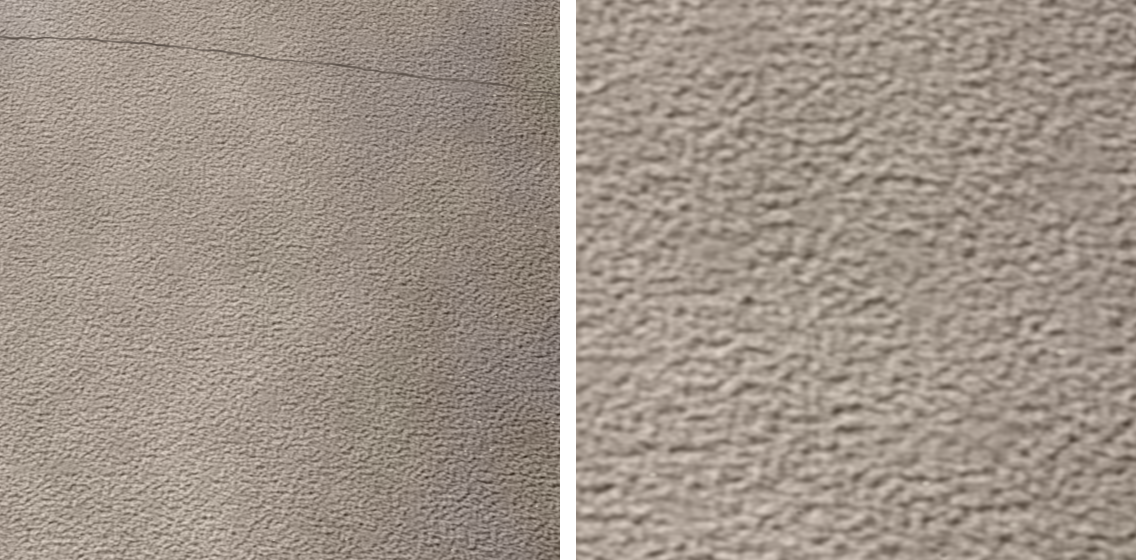
Left, the full canvas; right, a detail of the centre.
A three.js fragment shader for this texture:

```glsl
// Weathered asphalt seen at a slant: fine embossed grit, a thin crack, pale chips.
// Grit is gradient noise lit from above by a height difference; broad noise
// and a left-to-right falloff set the light and the warm or lilac tint.

varying vec2 vUv;

const vec2  GRIT_CELLS   = vec2(98.0, 146.0); // noise cells across and up, near edge
const float PERSPECTIVE  = 0.40;              // growth of density towards the top
const vec2  LIGHT_STEP   = vec2(-0.13, 0.32); // half step of the relief, in cells
const float RELIEF_GAIN  = 0.205;
const float FINE_GAIN    = 0.150;             // sharp crumbs on top of the relief
const float SHADOW_SKEW  = 0.36;              // deepens shadows, flattens lights
const float BASE_TONE    = 0.643;
const float RIGHT_SHADE  = 0.125;
const float BLOTCH_GAIN  = 0.045;
const vec3  WARM_OFFSET  = vec3(0.004, -0.045, -0.087);
const vec3  LILAC_OFFSET = vec3(-0.002, -0.042, -0.062);
const vec3  OLIVE_OFFSET = vec3(-0.002, -0.036, -0.090);
const vec3  CRACK_COLOR  = vec3(0.35, 0.31, 0.28);
const vec3  CHIP_COLOR   = vec3(0.84, 0.80, 0.75);
const vec3  PIT_COLOR    = vec3(0.35, 0.31, 0.27);
const float CRACK_WIDTH  = 0.0013;

float hash(vec2 p) {
  vec3 q = fract(vec3(p.xyx) * 0.1031);
  q += dot(q, q.yzx + 33.33);
  return fract((q.x + q.y) * q.z);
}

vec2 gradient(vec2 cell) {
  float angle = 6.28318 * hash(cell);
  return vec2(cos(angle), sin(angle));
}

float gradientNoise(vec2 p) {
  vec2 i = floor(p);
  vec2 f = p - i;
  vec2 u = f * f * f * (f * (f * 6.0 - 15.0) + 10.0);
  vec2 e = vec2(1.0, 0.0);
  float a = dot(gradient(i), f);
  float b = dot(gradient(i + e), f - e);
  float c = dot(gradient(i + e.yx), f - e.yx);
  float d = dot(gradient(i + e.xx), f - e.xx);
  return mix(mix(a, b, u.x), mix(c, d, u.x), u.y);
}

// Two sizes of grain
float gritHeight(vec2 p) {
  return gradientNoise(p) + 0.55 * gradientNoise(p * 0.55 + 71.3);
}

// Ground coordinates: cells shrink evenly with distance
vec2 groundCells(vec2 uv) {
  float across = (uv.x - 0.5) * (1.0 + PERSPECTIVE * uv.y);
  float up = uv.y * (1.0 + 0.5 * PERSPECTIVE * uv.y);
  return vec2(across, up) * GRIT_CELLS + 200.0;
}

float relief(vec2 p) {
  p += 0.35 * vec2(gradientNoise(p * 0.31), gradientNoise(p * 0.31 + 47.7));
  float s = gritHeight(p - LIGHT_STEP) - gritHeight(p + LIGHT_STEP);
  return s - SHADOW_SKEW * (s * s - 0.2);
}

// Sparse flattened dots, one at most per cell
float specks(vec2 uv, float cells, float share, float radius) {
  vec2 p = uv * cells;
  vec2 id = floor(p);
  vec2 center = 0.3 + 0.4 * vec2(hash(id + 11.0), hash(id + 37.0));
  vec2 d = (p - id - center) * vec2(0.8, 1.2) / cells;
  float r = radius * (0.6 + 0.6 * hash(id + 59.0));
  return step(hash(id + 83.0), share) * (1.0 - smoothstep(0.1 * r, 1.5 * r, length(d)));
}

// Crack sloping down to the right, fading in and out
float crack(vec2 uv) {
  float path = 0.935 - 0.105 * pow(max(uv.x, 0.0), 1.4);
  path += 0.007 * gradientNoise(vec2(uv.x * 9.0, 3.4));
  path += 0.003 * gradientNoise(vec2(uv.x * 42.0, 8.6));
  float width = CRACK_WIDTH * (1.0 + 0.7 * gradientNoise(vec2(uv.x * 14.0, 5.3)));
  float strength = mix(0.85, 0.7, uv.x) + 0.5 * gradientNoise(vec2(uv.x * 24.0, 12.4));
  return strength * (1.0 - smoothstep(0.2 * width, 2.2 * width, abs(uv.y - path)));
}

void main() {
  vec2 uv = vUv;

  // Broad light and stains
  float blotch = gradientNoise(uv * 4.0 + 5.2) + 0.8 * gradientNoise(uv * 13.0 + 19.6);
  float right = smoothstep(0.35, 1.0, uv.x);
  float tone = BASE_TONE - RIGHT_SHADE * right * mix(1.15, 0.8, uv.y) + BLOTCH_GAIN * blotch;

  // Grit, softer with distance and in worn patches
  vec2 ground = groundCells(uv);
  float worn = smoothstep(0.1, 0.5, gradientNoise(uv * vec2(19.0, 25.0) + 31.4));
  float contrast = mix(1.1, 0.88, uv.y) * (1.0 - 0.4 * worn);
  float crumbs = gradientNoise(ground * vec2(1.5, 1.6) + 13.7);
  tone += contrast * (RELIEF_GAIN * relief(ground) + FINE_GAIN * crumbs);

  // Tint: warm on the left, lilac and olive patches on the right
  float tint = gradientNoise(uv * vec2(5.0, 4.0) + 63.1);
  float corner = 1.0 - smoothstep(0.05, 0.2, length(uv - vec2(0.0, 1.0)));
  float lilac = max(right * smoothstep(-0.1, 0.4, tint), 0.6 * corner);
  float olive = smoothstep(0.0, 0.45, -tint) * (0.4 + 0.6 * right);
  vec3 offset = mix(mix(WARM_OFFSET, OLIVE_OFFSET, olive), LILAC_OFFSET, lilac);
  vec3 color = vec3(tone) + offset;

  // Loose marks and the crack
  color = mix(color, PIT_COLOR, 0.5 * specks(uv + 0.37, 46.0, 0.03, 0.0030));
  color = mix(color, CHIP_COLOR, 0.8 * specks(uv, 38.0, 0.04, 0.0028));
  color = mix(color, CRACK_COLOR, clamp(crack(uv), 0.0, 1.0));

  gl_FragColor = vec4(clamp(color, 0.0, 1.0), 1.0);
}
```
